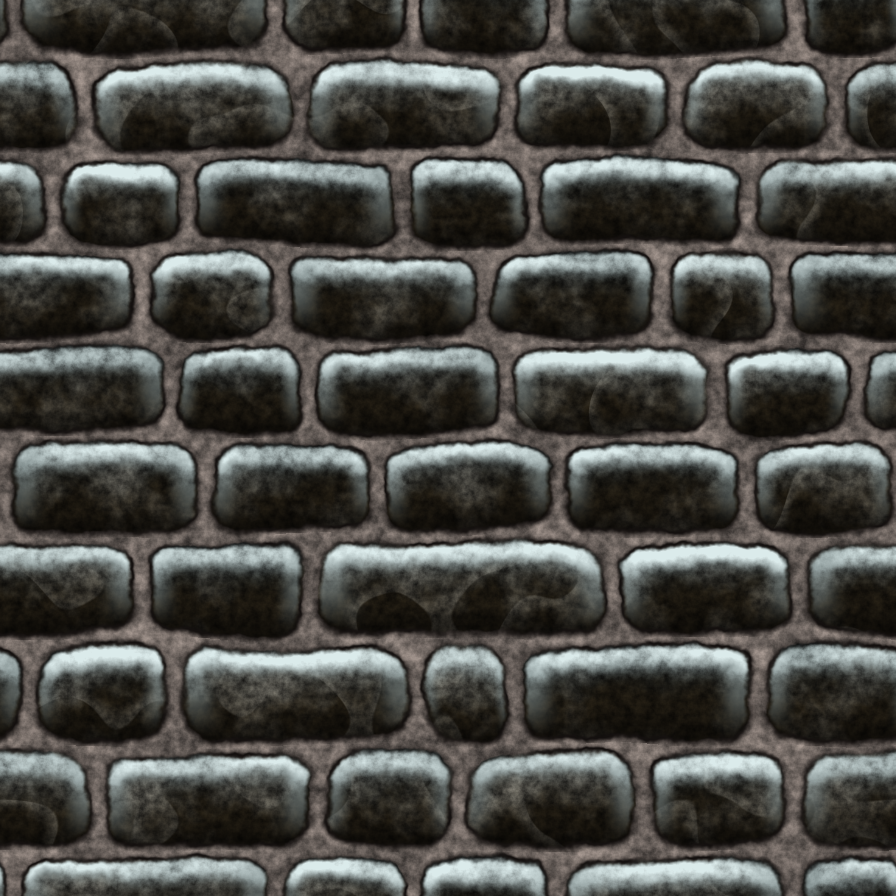
Reproduce this texture procedurally as a three.js fragment shader.

```glsl
varying vec2 vUv;

const float TAU = 6.28318;
const float ROWS = 9.0;
const float STONES = 5.0;         // stones in a usual row
const float WIDE_ROW = 5.0;       // this row holds one stone fewer
const float ROW_START = 0.053;
const float ROW_DRIFT = 0.0104;   // slow change of row height
const mat3 STAGGER = mat3(0.14, 0.211, 0.112, 0.154, 0.202, 0.402, -0.187, 0.137, 0.059);
const float JOINT_JITTER = 0.27;
const vec2 HALF_GAP = vec2(0.0095, 0.0060);
const float CORNER = 0.026;
const float BEND = 0.010;
const float CHIP = 0.0045;
const float EDGE = 0.0016;
const float OUTLINE = 0.0024;

const vec3 CORE_OLIVE = vec3(0.105, 0.088, 0.058);
const vec3 CORE_TEAL = vec3(0.12, 0.135, 0.135);
const vec3 WORN_GREY = vec3(0.38, 0.37, 0.34);
const vec3 SHEEN = vec3(0.50, 0.55, 0.55);
const vec3 GLINT = vec3(0.86, 0.92, 0.92);
const vec3 MORTAR = vec3(0.43, 0.395, 0.375);
const vec3 SOOT = vec3(0.075, 0.06, 0.055);

float wrapIndex(float i, float n) {
  return floor(mod(i + 0.5, n));
}

float hash(vec2 p) {
  return fract(sin(dot(p, vec2(127.1, 311.7))) * 43758.5);
}

float slope(vec2 cell, vec2 f, vec2 corner, float period) {
  vec2 c = cell + corner;
  float a = TAU * hash(vec2(wrapIndex(c.x, period), wrapIndex(c.y, period)) + period);
  return dot(vec2(cos(a), sin(a)), f - corner);
}

// Gradient noise that repeats over the unit square
float noise(vec2 uv, float period) {
  vec2 i = floor(uv * period);
  vec2 f = uv * period - i;
  vec2 w = f * f * f * (f * (f * 6.0 - 15.0) + 10.0);
  float low = mix(slope(i, f, vec2(0.0), period), slope(i, f, vec2(1.0, 0.0), period), w.x);
  float high = mix(slope(i, f, vec2(0.0, 1.0), period), slope(i, f, vec2(1.0), period), w.x);
  return mix(low, high, w.y);
}

float fbm(vec2 uv, float period) {
  float sum = 0.0;
  float gain = 1.0;
  for (int k = 0; k < 4; k++) {
    sum += gain * noise(uv, period);
    period *= 2.0;
    gain *= 0.6;
  }
  return sum;
}

float joint(float i, float row, float count) {
  return i + JOINT_JITTER * (2.0 * hash(vec2(wrapIndex(i, count) + 3.0, row + 11.0)) - 1.0);
}

void main() {
  vec2 uv = vUv;
  vec2 pos = uv + BEND * vec2(noise(uv, 8.0), noise(uv + 0.37, 7.0));

  // Rows, counted downwards
  float drop = 1.0 - pos.y - ROW_START;
  float level = ROWS * (drop - ROW_DRIFT * cos(TAU * drop));
  float row = wrapIndex(floor(level), ROWS);
  float count = STONES - (1.0 - step(0.5, abs(row - WIDE_ROW)));
  float stagger = 0.0;
  for (int c = 0; c < 3; c++)
    for (int r = 0; r < 3; r++)
      if (abs(row - float(3 * c + r)) < 0.5) stagger = STAGGER[c][r];

  // Stone between two uneven joints
  float along = (pos.x - stagger) * count;
  float id = floor(along);
  if (along < joint(id, row, count)) id -= 1.0;
  else if (along >= joint(id + 1.0, row, count)) id += 1.0;
  float left = joint(id, row, count);
  float right = joint(id + 1.0, row, count);
  vec2 stone = vec2(wrapIndex(id, count), row);
  float tone = hash(stone + 37.0);
  float shine = hash(stone + 71.0);

  // Rounded block with an arched top and chipped rim
  vec2 p = vec2((along - 0.5 * (left + right)) / count, (0.5 - fract(level)) / ROWS);
  vec2 size = vec2(0.5 * (right - left) / count, 0.5 / ROWS) - HALF_GAP;
  vec2 n = p / size;
  p.y += 0.006 * n.x * n.x * n.y;
  float radius = min(CORNER * (0.8 + 0.4 * tone), size.x * 0.8);
  vec2 q = abs(p) - size + radius;
  float d = length(max(q, 0.0)) + min(max(q.x, q.y), 0.0) - radius;
  d += CHIP * fbm(uv, 28.0);
  float depth = -d;

  float patches = noise(uv + 0.53, 10.0);
  float cloud = fbm(uv, 16.0);
  float grain = fbm(uv + 0.21, 72.0);
  float upper = smoothstep(-0.35, 0.8, n.y + 0.35 * cloud);

  // Dark stone body with worn patches and broken facets
  vec3 body = mix(CORE_OLIVE, CORE_TEAL, upper);
  float worn = 0.5 * tone * smoothstep(-0.9, 0.6, n.y) + 0.55 * cloud + 0.4 * patches;
  body = mix(body, WORN_GREY, clamp(worn, 0.0, 0.75));
  float ridge = noise(uv + 0.13 * tone, 11.0);
  float facet = smoothstep(0.0, 0.03, ridge) * (1.0 - smoothstep(0.03, 0.25, ridge));
  body = mix(body, WORN_GREY, 0.45 * facet * step(0.5, tone));
  body *= (0.95 + 0.65 * grain) * mix(0.55, 1.0, smoothstep(-1.0, -0.3, n.y));

  // Wet sheen on the top and faint light on the sides
  float reach = depth + 0.010 * cloud + 0.010 * patches;
  float halo = smoothstep(0.0, 0.007, depth) * (1.0 - smoothstep(0.016, 0.052, reach));
  float band = smoothstep(0.001, 0.008, depth) * (1.0 - smoothstep(0.012, 0.033, reach));
  float facing = smoothstep(0.15, 0.7, n.y);
  float side = smoothstep(0.6, 0.92, abs(n.x)) * smoothstep(-1.0, 0.1, n.y);
  body = mix(body, SHEEN, halo * clamp(0.85 * facing + 0.6 * side + 0.4 * grain * upper, 0.0, 1.0));
  float glint = band * facing * (0.55 + 0.55 * shine + 0.7 * patches + 0.4 * cloud + 0.3 * grain);
  body = mix(body, GLINT, clamp(glint, 0.0, 1.0));

  // Gritty mortar, darkest below each stone
  vec3 bed = MORTAR * (1.0 + 0.45 * grain + 0.35 * cloud);
  float contact = 1.0 - smoothstep(0.0, 0.009, d);
  bed = mix(bed, SOOT, contact * mix(0.2, 0.7, smoothstep(0.0, -0.9, n.y)));

  vec3 color = mix(bed, body, smoothstep(-EDGE, EDGE, depth));
  float outline = exp(-d * d / (OUTLINE * OUTLINE)) * clamp(0.6 + 0.9 * cloud, 0.0, 1.0);
  gl_FragColor = vec4(clamp(mix(color, SOOT, outline), 0.0, 1.0), 1.0);
}
```
